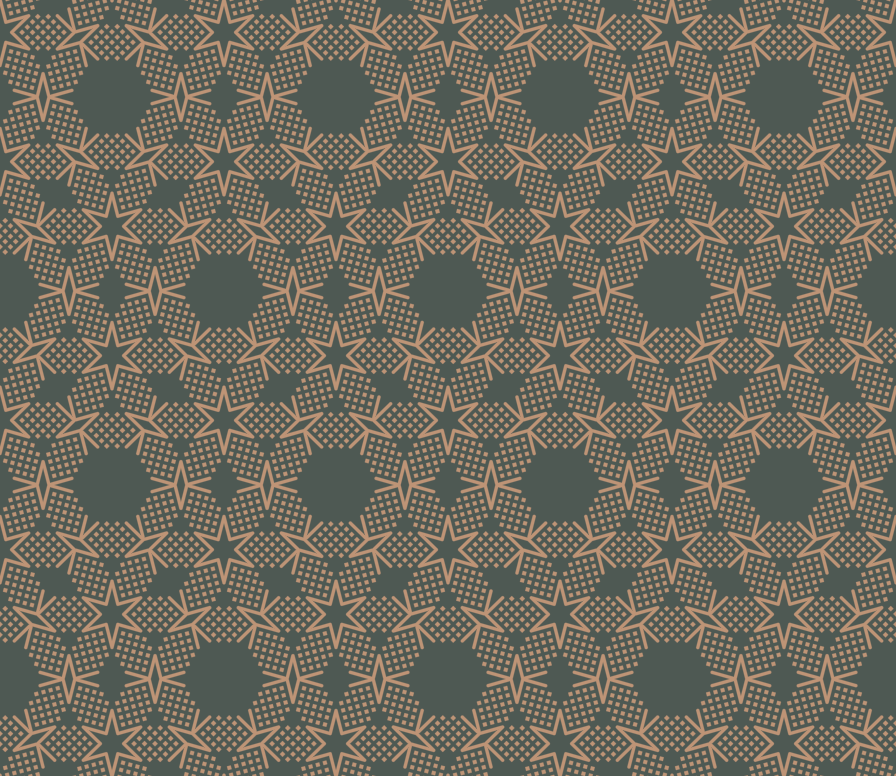
This pattern is drawn by a Shadertoy shader. Its source:

```glsl
// Hexagonal lattice of open rosettes, six-pointed stars and split stars.
// Each point is folded into one mirror triangle holding two identical patches:
// dotted hexagons whose pointed ends are stroked, so that the ends form the stars.

const vec2  REPEATS = vec2(4.0, 2.0);           // rectangular cells across and down
const vec3  GROUND = vec3(0.306, 0.348, 0.326);
const vec3  INK = vec3(0.745, 0.580, 0.462);

// Lengths in units of the distance between rosette centres
const float HALF_WIDTH = 0.074;                 // patch, across its axis
const float SHOULDER = 0.064;                   // patch, along its axis to a corner
const float APEX = 0.140;                       // patch, along its axis to a point
const float ROSETTE_OFFSET = 0.244;             // rosette centre to its patches
const float STAR_OFFSET = 0.192;                // star centre to its patches
const float HALF_LINE = 0.0075;
const float HALF_DOT = 0.0090;
const float DOT_ROUNDING = 0.003;
const float SOFTNESS = 0.8;                     // edge blur in pixels

const float ROOT3 = 1.7320508;
const vec2  CELL = vec2(1.0, ROOT3);

vec2 reflectBelow(vec2 p, vec2 normal) {
    return p - 2.0 * min(dot(p, normal), 0.0) * normal;
}

// Offset from the nearest rosette centre on the centred rectangular lattice
vec2 nearestRosette(vec2 p) {
    vec2 a = p - CELL * round(p / CELL);
    vec2 shifted = p - 0.5 * CELL;
    vec2 b = shifted - CELL * round(shifted / CELL);
    return dot(a, a) < dot(b, b) ? a : b;
}

// Mirror into the wedge between 0 and 30 degrees
vec2 foldWedge(vec2 p) {
    p = reflectBelow(abs(p), vec2(0.5 * ROOT3, -0.5));
    return reflectBelow(p, vec2(0.5, -0.5 * ROOT3));
}

float segmentDistance(vec2 p, vec2 a, vec2 b) {
    vec2 ab = b - a;
    float t = clamp(dot(p - a, ab) / dot(ab, ab), 0.0, 1.0);
    return length(p - a - t * ab);
}

// Diagonal dot grid, five by five with the outer corners removed
float dotDistance(vec2 p) {
    vec2 q = vec2(p.x + p.y, p.y - p.x) * sqrt(0.5);
    float spacing = APEX * sqrt(0.5) / 3.0;
    vec2 id = clamp(round(q / spacing), -2.0, 2.0);
    if (abs(id.x + id.y) > 3.5) return 1.0;
    vec2 d = abs(q - id * spacing) - HALF_DOT + DOT_ROUNDING;
    return length(max(d, 0.0)) + min(max(d.x, d.y), 0.0) - DOT_ROUNDING;
}

// Patch with its long axis on x
float patchDistance(vec2 p) {
    float edge = segmentDistance(abs(p), vec2(SHOULDER, HALF_WIDTH), vec2(APEX, 0.0));
    return min(edge - HALF_LINE, dotDistance(p));
}

void mainImage(out vec4 fragColor, in vec2 fragCoord) {
    vec2 p = fragCoord / iResolution.xy * REPEATS * CELL;
    p = foldWedge(nearestRosette(p - vec2(0.0, 0.25 * ROOT3)));

    // Patch on the rosette rim, lying across the 30 degree mirror
    vec2 radial = vec2(0.5 * ROOT3, 0.5);
    vec2 rim = vec2(dot(p, vec2(-radial.y, radial.x)), dot(p, radial) - ROSETTE_OFFSET);

    // Patch running from a notch of the six-pointed star to a split star
    vec2 fromStar = p - vec2(0.5, 0.5 / ROOT3);
    vec2 axis = vec2(-0.5, -0.5 * ROOT3);
    vec2 spoke = vec2(dot(fromStar, axis) - STAR_OFFSET, dot(fromStar, vec2(-axis.y, axis.x)));

    float d = min(patchDistance(rim), patchDistance(spoke));
    float blur = SOFTNESS * REPEATS.x / iResolution.x;
    float ink = 1.0 - smoothstep(-blur, blur, d);
    fragColor = vec4(mix(GROUND, INK, ink), 1.0);
}
```
